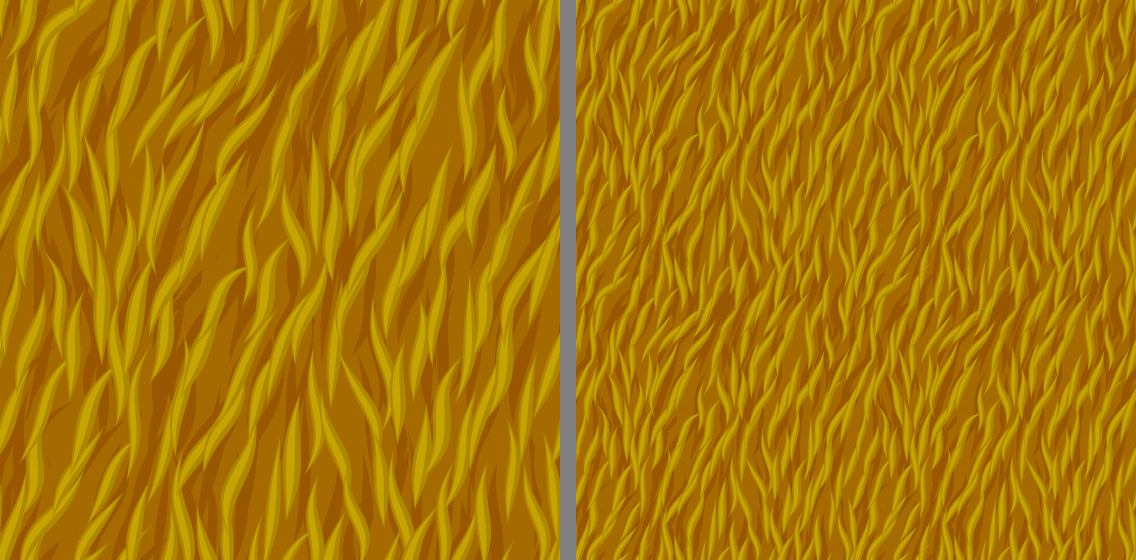
Left: one tile. Right: repeated 2 by 2.
Reproduce this texture procedurally as a WebGL 1 fragment shader.

```glsl
precision highp float;
// Seamless shaggy fur: golden two-tone tufts over a brown layer of shadowed strands.
uniform vec2 u_resolution;

const vec3 BASE  = vec3(0.65, 0.42, 0.00);
const vec3 SHADE = vec3(0.60, 0.34, 0.00);
const vec3 RIM   = vec3(0.68, 0.53, 0.00);
const vec3 CORE  = vec3(0.77, 0.64, 0.01);

const vec2 BACK_GRID  = vec2(44.0, 5.0);     // strands across and up the tile
const vec2 FRONT_GRID = vec2(26.0, 5.0);
const vec2 BACK_SIZE  = vec2(0.0110, 0.130); // half width, half length
const vec2 FRONT_SIZE = vec2(0.0142, 0.112);
const float SHADE_SHARE = 0.62;  // share of dark strands in the back layer
const float FLOW_SCALE  = 4.0;   // whole number of flow cells per tile
const float LEAN        = 0.24;  // mean tilt to the right, radians
const float SWING       = 1.0;   // how far the flow turns the strands
const float CORE_WIDTH  = 0.53;
const float CORE_SHIFT  = 0.17;  // core sits left of the middle
const float PI = 3.14159;
const int REACH = 6;             // neighbour columns searched on each side

vec4 hash4(vec2 cell) {
  vec4 h = fract(cell.xyxy * vec4(0.1031, 0.1030, 0.0973, 0.1099));
  h += dot(h, h.wzxy + 33.33);
  return fract((h.xxyz + h.yzzw) * h.zywx);
}

float cornerSlope(vec2 cell, vec2 offset, float period) {
  float angle = 2.0 * PI * hash4(mod(cell, period) + 71.0).x;
  return dot(vec2(cos(angle), sin(angle)), offset);
}

// Gradient noise that wraps after "period" cells.
float gradientNoise(vec2 p, float period) {
  vec2 cell = floor(p);
  vec2 f = p - cell;
  vec2 s = f * f * f * (f * (f * 6.0 - 15.0) + 10.0);
  vec2 e = vec2(1.0, 0.0);
  float low  = mix(cornerSlope(cell, f, period),
                   cornerSlope(cell + e.xy, f - e.xy, period), s.x);
  float high = mix(cornerSlope(cell + e.yx, f - e.yx, period),
                   cornerSlope(cell + e.xx, f - e.xx, period), s.x);
  return mix(low, high, s.y);
}

// Coverage of one curved, pointed strand: x = whole body, y = inner core.
vec2 strand(vec2 q, float tilt, vec2 size, float arc, float sway, float blur) {
  vec2 axis = vec2(sin(tilt), cos(tilt));
  float t = dot(q, axis) / size.y;
  float across = dot(q, vec2(axis.y, -axis.x));

  float inside = 1.0 - t * t;
  float spine = size.y * (arc * inside + sway * sin(PI * t));
  float slope = PI * sway * cos(PI * t) - 2.0 * arc * t;
  across = (across - spine) / sqrt(1.0 + slope * slope);

  float taper = inside * mix(0.6, 1.0, max(inside, 0.0));
  taper *= 1.0 - 0.25 * clamp(t, -1.0, 1.0);
  float body = abs(across) - size.x * taper;
  float core = abs(across + CORE_SHIFT * size.x * taper)
             - size.x * CORE_WIDTH * (taper - 0.1);
  return 1.0 - smoothstep(-blur, blur, vec2(body, core));
}

// Paints a wrapped, staggered grid of strands over a colour.
vec3 paintStrands(vec3 color, vec2 p, vec2 grid, vec2 size, float seed, bool lit) {
  float blur = 0.7 / min(u_resolution.x, u_resolution.y);
  for (int i = -REACH; i <= REACH; i++) {
    float column = floor(p.x * grid.x) + float(i);
    float wrapped = mod(column, grid.x);
    float stagger = 0.5 * mod(wrapped, 2.0) + 0.3 * hash4(vec2(wrapped, seed)).x;
    float baseRow = floor(p.y * grid.y + stagger);
    for (int j = 1; j >= -1; j--) {
      float row = baseRow + float(j);
      vec2 id = vec2(wrapped, mod(row, grid.y)) + seed;
      vec4 place = hash4(id);
      vec4 form = hash4(id + 37.0);
      vec2 jitter = (place.xy - 0.5) * vec2(0.4, 0.16);
      vec2 center = (vec2(column, row - stagger) + 0.5 + jitter) / grid;

      float flow = gradientNoise(center * FLOW_SCALE, FLOW_SCALE);
      float tilt = LEAN + SWING * flow + 0.16 * (place.z - 0.5);
      tilt = clamp(tilt, -0.4, 0.85);
      float arc = 0.3 * (0.15 - tilt) + 0.22 * (form.x - 0.5);
      float sway = 0.2 * (form.y - 0.55);
      vec2 scale = mix(vec2(0.75, 0.8), vec2(1.15, 1.1), form.zw);

      vec2 cover = strand(p - center, tilt, size * scale, arc, sway, blur);
      vec3 plain = place.w < SHADE_SHARE ? SHADE : BASE;
      vec3 paint = lit ? mix(RIM, CORE, cover.y) : plain;
      color = mix(color, paint, cover.x);
    }
  }
  return color;
}

void main() {
  vec2 p = gl_FragCoord.xy / u_resolution;
  vec3 color = paintStrands(BASE, p, BACK_GRID, BACK_SIZE, 11.0, false);
  color = paintStrands(color, p, FRONT_GRID, FRONT_SIZE, 203.0, true);
  gl_FragColor = vec4(color, 1.0);
}
```
